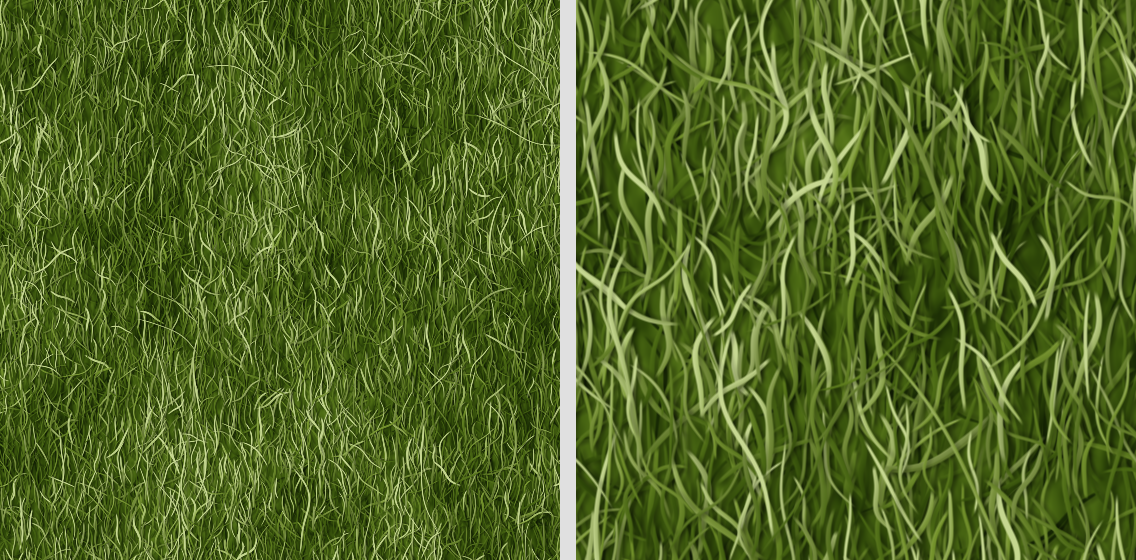
Left: the whole. Right: its middle third, enlarged.
Reproduce this texture procedurally as a three.js fragment shader.

```glsl
varying vec2 vUv;

vec4 hash4(vec2 p) {
  vec4 q = fract(p.xyxy * vec4(0.1031, 0.1030, 0.0973, 0.1099));
  q += dot(q, q.wzxy + 33.33);
  return fract((q.xxyz + q.yzzw) * q.zywx);
}

float noise(vec2 p) {
  vec2 i = floor(p), f = fract(p);
  f = f * f * (3.0 - 2.0 * f);
  float low = mix(hash4(i).x, hash4(i + vec2(1.0, 0.0)).x, f.x);
  float high = mix(hash4(i + vec2(0.0, 1.0)).x, hash4(i + 1.0).x, f.x);
  return mix(low, high, f.y);
}

// Deep shade, through leaf green, to sunlit straw
vec3 grassColor(float tone, float dryness) {
  float t = clamp(tone, 0.0, 1.0) * 4.0;
  vec3 c = mix(vec3(0.09, 0.16, 0.015), vec3(0.19, 0.29, 0.035), clamp(t, 0.0, 1.0));
  c = mix(c, vec3(0.30, 0.42, 0.08), clamp(t - 1.0, 0.0, 1.0));
  c = mix(c, vec3(0.46, 0.58, 0.17), clamp(t - 2.0, 0.0, 1.0));
  c = mix(c, vec3(0.77, 0.84, 0.56), clamp(t - 3.0, 0.0, 1.0));
  float luma = dot(c, vec3(0.3, 0.6, 0.1));
  return mix(c, luma * vec3(1.0, 1.08, 0.74), dryness * smoothstep(0.4, 0.8, tone));
}

// Lays one curved blade, with its cast shadow, over the ground colour
vec3 addBlade(vec3 ground, vec2 p, float cells, vec4 shape, vec4 look, float tone) {
  float lean = shape.x * 2.0 - 1.0;
  float angle = lean * (0.25 + 1.0 * lean * lean * lean * lean);
  float c = cos(angle), s = sin(angle);
  p = vec2(c * p.x - s * p.y, s * p.x + c * p.y);

  float halfLength = mix(0.45, 0.95, shape.y);
  float t = p.y / halfLength;
  float bend = (shape.z - 0.5) * 0.6;
  float kink = (shape.w - 0.5) * 0.17;
  float x = p.x - halfLength * (bend * (t * t - 0.3) + kink * sin(t * 4.0));
  float slope = 2.0 * bend * t + 4.0 * kink * cos(t * 4.0);
  float side = x / (cells * sqrt(1.0 + slope * slope));

  float width = mix(0.0009, 0.0020, look.x * look.x) * (1.0 - 0.5 * t * t);
  float ends = 1.0 - smoothstep(0.8, 1.0, abs(t));
  float cover = ends * (1.0 - smoothstep(width - 0.0008, width + 0.0008, abs(side)));
  float shadow = ends * (1.0 - smoothstep(0.0, 0.0035, abs(side - 0.0018)));

  float lit = tone + (look.y - 0.5) * 0.54 + 0.08 * t - 0.05 * side / width;
  vec3 blade = grassColor(lit, 0.6 * look.z);
  return mix(ground * (1.0 - 0.16 * shadow), blade, cover);
}

void main() {
  // Uneven growth and the blurred undergrowth
  float patches = 0.55 * noise(vUv * 7.0 + 3.0) + 0.45 * noise(vUv * 17.0 + 40.0);
  float streaks = 0.6 * noise(vUv * vec2(120.0, 38.0)) + 0.4 * noise(vUv * vec2(220.0, 110.0));
  vec3 color = grassColor(0.08 + 0.5 * streaks + 0.35 * (patches - 0.5), 0.0);

  // Blades from the shaded depth to the lit top; the last layers are long and sparse
  for (int layer = 0; layer < 18; layer++) {
    float k = float(layer);
    float depth = min(k / 15.0, 1.0);
    bool isLong = layer > 15;
    float cells = isLong ? 10.0 : mix(21.0, 28.0, fract(k * 0.618));
    float tone = 0.17 + 0.66 * depth + 0.44 * (patches - 0.5);
    vec2 p = vUv * cells + k * vec2(7.31, 3.77);
    vec2 home = floor(p);
    for (int j = -1; j <= 1; j++) {
      for (int i = -1; i <= 1; i++) {
        vec2 cell = home + vec2(float(i), float(j));
        vec4 shape = hash4(cell + k * 37.0 + 11.0);
        vec4 look = hash4(cell + k * 53.0 + 211.0);
        vec2 root = cell + hash4(cell + k * 71.0 + 401.0).xy;
        if (!isLong || look.w < 0.4) {
          color = addBlade(color, p - root, cells, shape, look, tone);
        }
      }
    }
  }
  gl_FragColor = vec4(color, 1.0);
}
```
